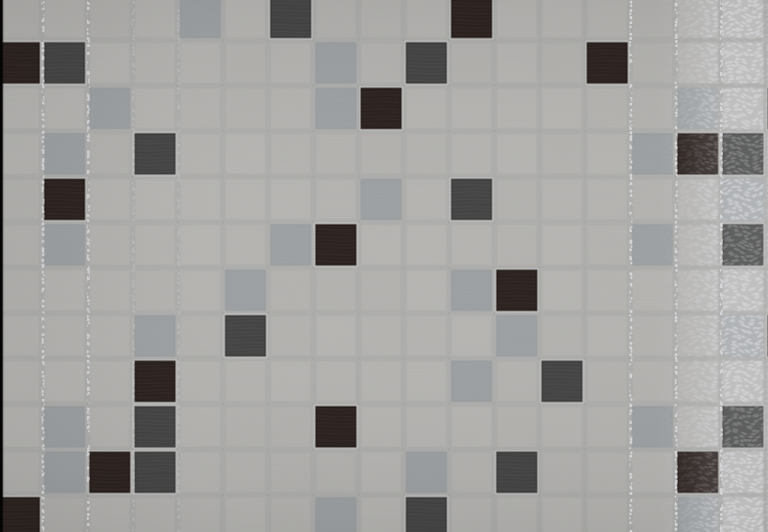
This pattern is drawn by a WebGL 2 fragment shader. Its source:

```glsl
#version 300 es
precision highp float;
uniform vec2 u_resolution;
out vec4 fragColor;

// All lengths are fractions of the canvas height.
const vec2 PITCH = vec2(0.0850, 0.0855);
const vec2 GRID_ORIGIN = vec2(-0.0061, -0.0160);
const vec2 TILE_HALF = vec2(0.0383, 0.0386);
const float CORNER = 0.0015;

const vec3 WHITE_TILE = vec3(0.695, 0.692, 0.682);
const vec3 PALE_TILE = vec3(0.605, 0.620, 0.628);
const vec3 GREY_TILE = vec3(0.270, 0.273, 0.270);
const vec3 BROWN_TILE = vec3(0.180, 0.145, 0.132);
const vec3 GROUT = vec3(0.645, 0.645, 0.638);
const vec3 GLOSS = vec3(0.88, 0.88, 0.90);
const vec3 BORDER = vec3(0.02);

vec2 hash2(vec2 p) {
    vec2 q = vec2(dot(p, vec2(127.1, 311.7)), dot(p, vec2(269.5, 183.3)));
    return fract(sin(q) * 43758.55);
}

// Distance to the nearest scattered point.
float cellular(vec2 p) {
    vec2 cell = floor(p);
    float nearest = 2.0;
    for (int j = -1; j <= 1; j++) {
        for (int i = -1; i <= 1; i++) {
            vec2 neighbour = cell + vec2(i, j);
            nearest = min(nearest, distance(p, neighbour + hash2(neighbour)));
        }
    }
    return nearest;
}

float roundedBox(vec2 p, vec2 halfSize, float radius) {
    vec2 q = abs(p) - halfSize + radius;
    return length(max(q, 0.0)) + min(max(q.x, q.y), 0.0) - radius;
}

float band(float value, float low, float high) {
    return step(low, value) * step(value, high);
}

// Golden-ratio steps along each row spread the accents evenly.
vec3 tileColour(vec2 id) {
    float rank = fract(id.x * 0.618034 + hash2(vec2(id.y, 3.0)).x);
    vec3 colour = WHITE_TILE + 0.012 * (hash2(id).y - 0.5);
    colour = mix(colour, PALE_TILE, band(rank, 0.30, 0.405));
    colour = mix(colour, GREY_TILE, band(rank, 0.55, 0.63));
    return mix(colour, BROWN_TILE, band(rank, 0.0, 0.05));
}

// Fine horizontal brush marks.
float brushed(vec2 p, float seed) {
    float wobble = 0.8 * sin(p.x * 70.0 + seed * 9.0);
    return 0.5 * sin(p.y * 950.0 + wobble + seed * 30.0)
         + 0.3 * sin(p.y * 1630.0 - wobble * 2.0)
         + 0.2 * sin(p.y * 430.0 + p.x * 25.0);
}

// Broken bright line where a vertical joint catches the light.
float jointGlint(vec2 p, float x, float width, float soft) {
    float line = 1.0 - smoothstep(width, width + soft, abs(p.x - x));
    return line * smoothstep(0.48, 0.25, cellular(p * vec2(90.0, 130.0)));
}

// Room light dims gently toward the left and the two ends.
float roomLight(vec2 uv) {
    float ends = pow(abs(uv.y - 0.52) * 2.0, 3.0);
    float left = 1.0 - smoothstep(0.0, 0.28, uv.x);
    return 1.015 - 0.055 * ends - 0.04 * left;
}

void main() {
    vec2 uv = gl_FragCoord.xy / u_resolution;
    vec2 p = gl_FragCoord.xy / u_resolution.y;
    float soft = 1.3 / u_resolution.y;

    // Tile grid
    vec2 grid = (p - GRID_ORIGIN) / PITCH;
    vec2 id = floor(grid);
    vec2 local = (fract(grid) - 0.5) * PITCH;
    float edge = roundedBox(local, TILE_HALF, CORNER);
    float inside = 1.0 - smoothstep(-soft, soft, edge);

    // Tile faces and joints
    vec3 face = tileColour(id);
    float darkness = 1.0 - smoothstep(0.30, 0.58, face.g);
    face += brushed(p, hash2(id).x) * mix(0.003, 0.018, darkness);
    float rim = 1.0 - smoothstep(0.0, 0.003, abs(edge + 0.0015));
    face -= rim * mix(0.008, 0.045, darkness);
    float lip = 1.0 - smoothstep(0.0008, 0.003, abs(edge - 0.0025));
    vec3 joint = GROUT + lip * mix(0.025, 0.07, darkness);
    vec3 colour = mix(joint, face, inside) * roomLight(uv);

    // Rippled gloss along the right side
    vec2 ripple = p + 0.004 * sin(p.yx * vec2(130.0, 90.0));
    float sparkle = smoothstep(0.55, 0.15, cellular(ripple * vec2(75.0, 140.0)));
    float sheen = smoothstep(0.85, 0.96, uv.x);
    float shine = sheen * (0.30 + 0.32 * sparkle) * mix(0.35, 1.0, inside);
    colour = mix(colour, GLOSS, shine * mix(1.0, 0.55, darkness));

    // Glints on joints near both sides
    float glint = 0.0;
    for (int i = 1; i <= 16; i++) {
        float column = float(i);
        float x = GRID_ORIGIN.x + PITCH.x * column;
        float strength = 0.65 * step(column, 2.0) + 0.2 * band(column, 3.0, 4.0)
                       + 0.75 * step(14.0, column);
        glint += strength * jointGlint(p, x + 0.002, 0.0014, soft);
    }
    colour = mix(colour, GLOSS, min(glint, 0.8));

    // Dark left margin
    float margin = 1.0 - smoothstep(0.0055 - soft, 0.0055 + soft, p.x);
    fragColor = vec4(mix(colour, BORDER, margin), 1.0);
}
```
